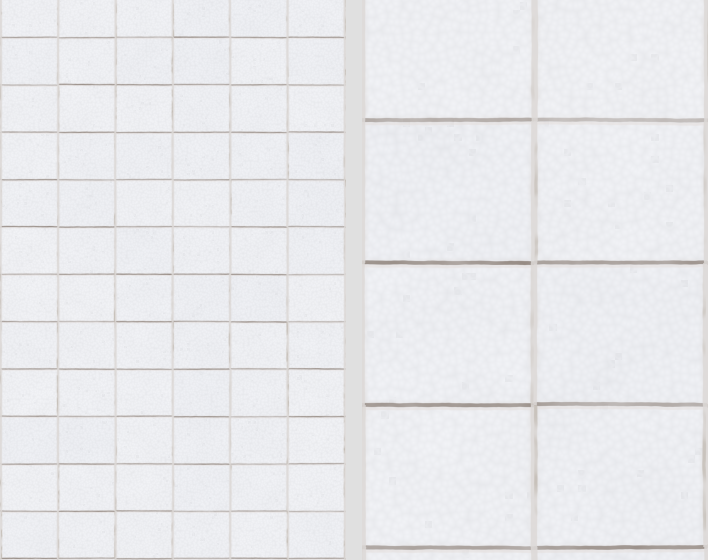
Left: the whole. Right: its middle third, enlarged.
Give the GLSL for this texture, as a Shadertoy shader.

```glsl
#define TILES vec2(6.03, 11.82)
#define GRID_SHIFT vec2(0.012, 0.030)
#define GLAZE vec3(0.925, 0.930, 0.945)
#define GROUT vec3(0.865, 0.850, 0.842)
#define SHADOW vec3(0.570, 0.525, 0.495)
#define STAIN vec3(0.700, 0.665, 0.620)
#define BED_HALF_WIDTH 0.00115
#define JOINT_HALF_WIDTH 0.0019
#define GRAIN_SCALE 230.0
#define GRAIN_DEPTH 0.034

float hash(vec2 p) {
    vec3 q = fract(vec3(p.xyx) * 0.1031);
    q += dot(q, q.yzx + 33.33);
    return fract((q.x + q.y) * q.z);
}

// Distance to the nearest scattered cell point
float cellular(vec2 p) {
    vec2 cell = floor(p);
    float nearest = 2.0;
    for (int y = -1; y <= 1; y++)
    for (int x = -1; x <= 1; x++) {
        vec2 c = cell + vec2(x, y);
        vec2 point = c + vec2(hash(c), hash(c + 71.7));
        nearest = min(nearest, distance(p, point));
    }
    return nearest;
}

// Smooth blotches from layered, bent sines, about -1 to 1
float blotches(vec2 p) {
    float sum = 0.0, amp = 0.5;
    for (int i = 0; i < 4; i++) {
        sum += amp * sin(p.x + 1.7 * sin(p.y * 0.8)) * sin(p.y + 1.3 * sin(p.x * 0.7));
        p = mat2(1.3, 1.1, -1.1, 1.3) * p + 4.1;
        amp *= 0.65;
    }
    return sum;
}

float band(float d, float halfWidth, float soft) {
    return 1.0 - smoothstep(halfWidth - soft, halfWidth + soft, abs(d));
}

void mainImage(out vec4 fragColor, in vec2 fragCoord) {
    vec2 uv = fragCoord / iResolution.xy;
    vec2 p = fragCoord / iResolution.y;
    float soft = 0.75 / iResolution.y;

    // Tile grid, with signed distances to the closest joints
    vec2 grid = uv * TILES - GRID_SHIFT;
    vec2 tile = floor(grid);
    vec2 line = floor(grid + 0.5);
    vec2 d = (grid - line) / TILES * vec2(iResolution.x / iResolution.y, 1.0);
    vec2 bedId = vec2(tile.x, line.y) + 13.0;
    vec2 jointId = vec2(line.x, tile.y) + 47.0;

    // Uneven placement of each joint segment
    float wobble = 0.0003 * blotches(p * 160.0);
    d.y += (hash(bedId) - 0.5) * 0.0012 + (fract(grid.x) - 0.5) * (hash(bedId + 5.0) - 0.5) * 0.0014 + wobble;
    d.x += (hash(jointId) - 0.5) * 0.0010 + wobble;

    // Glaze: tint per tile, faint clouds, fine grain and rare pits
    float grain = cellular(p * GRAIN_SCALE);
    vec3 color = GLAZE + (hash(tile + 3.0) - 0.5) * vec3(0.012, 0.010, 0.006);
    color += 0.007 * blotches(p * 45.0 + 9.0 * hash(tile + 8.0));
    color += GRAIN_DEPTH * (0.45 - grain);
    float pit = step(0.985, hash(floor(p * GRAIN_SCALE) + 19.0)) * smoothstep(0.7, 0.2, grain);
    color -= 0.035 * pit;

    // Soft dirt beside the joints
    float dirt = smoothstep(-0.2, 0.7, blotches(p * 75.0 + 6.0));
    float edge = max(band(d.x, 0.003, 0.002), band(d.y, 0.002, 0.002));
    color = mix(color, GROUT, edge * (0.2 + 0.3 * dirt));

    // Horizontal beds: thin shadow over a pale lip
    float lip = band(d.y + 0.0022, 0.0008, soft);
    color = mix(color, GROUT + vec3(0.03, 0.015, 0.01), 0.45 * lip);
    float strength = mix(0.5, 1.0, hash(bedId + 29.0)) * (0.85 + 0.2 * blotches(p * 60.0));
    color = mix(color, SHADOW, clamp(strength, 0.0, 1.0) * band(d.y, BED_HALF_WIDTH, soft));

    // Vertical joints: pale grout across the beds, stained on one side
    float joint = band(d.x, JOINT_HALF_WIDTH, soft);
    color = mix(color, GROUT, 0.85 * joint);
    float side = hash(jointId + 11.0) < 0.5 ? -1.0 : 1.0;
    float stain = band(d.x - side * 0.0012, 0.0010, soft) * dirt;
    color = mix(color, STAIN, stain * mix(0.15, 0.75, hash(jointId + 23.0)));

    fragColor = vec4(clamp(color, 0.0, 1.0), 1.0);
}
```
